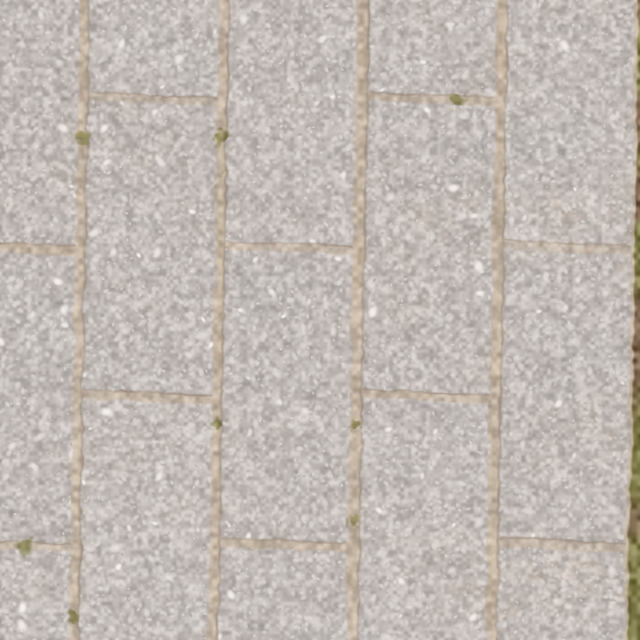
Write a WebGL 1 fragment shader that draws this texture.

```glsl
precision highp float;
// Weathered grey paving blocks in staggered columns, with sandy joints, moss and a soil verge.

uniform vec2 u_resolution;

const vec2 PITCH = vec2(0.2175, 0.465);   // block width and length
const vec2 ORIGIN = vec2(0.115, 0.148);   // first joints from the lower left
const float LEAN = 0.017;                 // sideways drift of the columns
const float CROSS_TILT = 0.010;           // fall of each short joint
const float LONG_JOINT = 0.0085;          // half widths
const float CROSS_JOINT = 0.0070;
const float VERGE_START = 3.97;           // in columns
const float MOSS_CHANCE = 0.065;

const vec3 STONE = vec3(0.752, 0.728, 0.718);
const vec3 WARM_STAIN = vec3(0.785, 0.725, 0.665);
const vec3 PALE_CHIP = vec3(0.88, 0.865, 0.855);
const vec3 DARK_CHIP = vec3(0.63, 0.60, 0.575);
const vec3 SAND = vec3(0.765, 0.700, 0.625);
const vec3 SHADOW = vec3(0.56, 0.49, 0.42);
const vec3 MOSS = vec3(0.50, 0.48, 0.29);
const vec3 SOIL = vec3(0.48, 0.39, 0.30);

float hash(vec2 p) {
  return fract(sin(dot(p, vec2(127.1, 311.7))) * 43758.5453);
}

float noise(vec2 p) {
  vec2 i = floor(p), f = fract(p);
  f = f * f * (3.0 - 2.0 * f);
  return mix(mix(hash(i), hash(i + vec2(1.0, 0.0)), f.x),
             mix(hash(i + vec2(0.0, 1.0)), hash(i + vec2(1.0, 1.0)), f.x), f.y);
}

// Coverage of randomly turned oval chips, one per occupied cell.
float chips(vec2 p, float chance, float size, float seed) {
  float cover = 0.0;
  vec2 cell = floor(p);
  for (int j = -1; j <= 1; j++) {
    for (int i = -1; i <= 1; i++) {
      vec2 id = cell + vec2(float(i), float(j));
      vec2 key = id + seed;
      vec2 d = p - id - vec2(hash(key + 3.1), hash(key + 7.7));
      float a = 6.2832 * hash(key + 11.3);
      d = vec2(cos(a) * d.x + sin(a) * d.y, cos(a) * d.y - sin(a) * d.x);
      float radius = size * (0.5 + hash(key + 17.9));
      float oval = length(d * vec2(0.8, 1.25));
      float shape = 1.0 - smoothstep(radius * 0.2, radius, oval);
      cover = max(cover, shape * step(hash(key), chance) * (0.4 + 0.6 * hash(key + 23.0)));
    }
  }
  return cover;
}

// Ragged moss tufts strung along a joint.
float tufts(float along, float across, float seed) {
  float spacing = 0.075;
  float id = floor(along / spacing);
  float h = hash(vec2(id, seed));
  vec2 d = vec2((fract(along / spacing) - 0.5) * spacing, across);
  float ragged = 0.45 + 0.9 * noise(d * 170.0 + id * 9.0 + seed);
  float radius = (0.011 + 0.009 * hash(vec2(seed, id + 5.0))) * ragged;
  return (1.0 - smoothstep(radius * 0.3, radius, length(d))) * step(h, MOSS_CHANCE);
}

// Soft-edged band around a joint centre.
float band(float d, float halfWidth, float soft) {
  return 1.0 - smoothstep(halfWidth - soft, halfWidth + soft, abs(d));
}

void main() {
  vec2 uv = gl_FragCoord.xy / u_resolution.y;
  float soft = max(0.003, 1.0 / u_resolution.y);
  float grit = noise(uv * 110.0);

  // Block layout with rough edges
  vec2 slow = vec2(noise(uv * 30.0 + 4.0), noise(uv * 30.0 + 61.0)) - 0.5;
  vec2 rough = vec2(noise(uv * 85.0 + 14.0), noise(uv * 85.0 + 33.0)) - 0.5;
  vec2 q = uv + slow * 0.004 + rough * 0.004;
  float c = (q.x - ORIGIN.x - LEAN * q.y) / PITCH.x;
  float column = floor(c) + 1.0;
  float stagger = 0.5 * PITCH.y * mod(column, 2.0);
  float r = (q.y - ORIGIN.y - stagger + CROSS_TILT * (fract(c) - 0.5)) / PITCH.y;
  float dx = (fract(c + 0.5) - 0.5) * PITCH.x;
  float dy = (fract(r + 0.5) - 0.5) * PITCH.y;
  vec2 block = vec2(column, floor(r));
  vec2 crossId = vec2(column, floor(r + 0.5));
  float longId = floor(c + 0.5);

  // Speckled stone
  float tone = (grit - 0.5) * 0.11 + (noise(uv * 175.0 + 8.0) - 0.5) * 0.14
             + (noise(uv * 55.0) - 0.5) * 0.035 + (hash(block) - 0.5) * 0.012;
  vec3 color = STONE + tone;
  float stain = noise(uv * 9.0 + 15.0) * noise(uv * 50.0 + 30.0);
  color = mix(color, WARM_STAIN + tone, stain * (0.3 + 0.4 * smoothstep(0.5, 1.0, uv.x)));
  color = mix(color, DARK_CHIP, 0.5 * chips(uv * 95.0, 0.20, 0.45, 40.0));
  color = mix(color, PALE_CHIP, 0.8 * chips(uv * 95.0, 0.42, 0.52, 0.0));
  color = mix(color, PALE_CHIP + 0.08, chips(uv * 30.0, 0.14, 0.24, 90.0));

  // Sandy joints, each with its own width and fading
  float longWidth = LONG_JOINT * (0.85 + 0.25 * hash(vec2(longId, 2.0)));
  float crossWidth = CROSS_JOINT * (0.8 + 0.3 * hash(crossId + 9.0));
  float longSand = band(dx, longWidth, soft);
  float crossSand = band(dy, crossWidth, soft) * (0.65 + 0.35 * hash(crossId + 31.0));
  float sand = max(longSand, crossSand) * (0.75 + 0.25 * noise(uv * 28.0 + 19.0));
  color = mix(color, SAND + (grit - 0.5) * 0.15 + tone * 0.4, sand);

  // Broken shadow on one side of every joint
  float shade = max(band(dx - longWidth, 0.0016, soft),
                    band(dy - crossWidth, 0.0013, soft) * (1.0 - longSand));
  color = mix(color, SHADOW, shade * (0.25 + 0.55 * noise(uv * 36.0 + 77.0)));

  // Moss and the soil verge
  float moss = max(tufts(uv.y, dx, longId + 3.0), tufts(uv.x, dy, crossId.x * 7.0 + crossId.y));
  color = mix(color, MOSS + (grit - 0.5) * 0.25, moss * 0.8);
  vec3 verge = mix(SOIL, MOSS, smoothstep(0.3, 0.7, noise(uv * 16.0 + 50.0)));
  color = mix(color, verge + (grit - 0.5) * 0.3, smoothstep(VERGE_START, VERGE_START + 0.025, c));

  gl_FragColor = vec4(clamp(color, 0.0, 1.0), 1.0);
}
```
